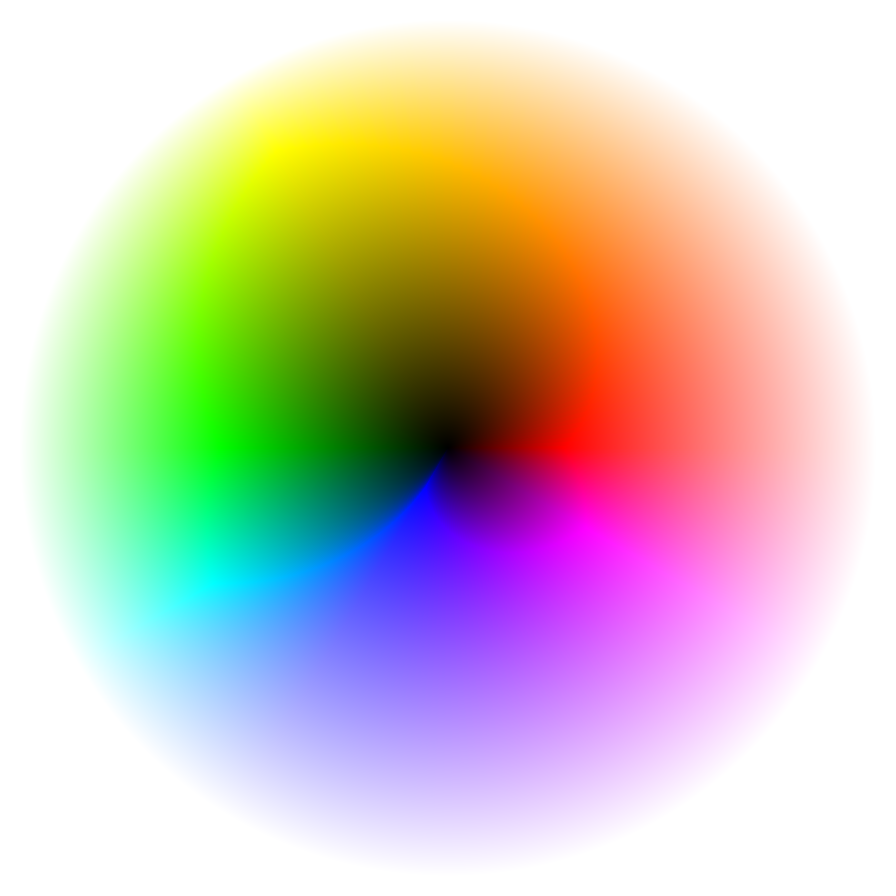
Give the GLSL for this background, as a WebGL 2 fragment shader.

```glsl
#version 300 es
precision highp float;
// A colour disc on white: hue runs around the centre on a painter's wheel,
// and each ray goes from black through its pure hue to white at the rim.
// The pure hue lies at a radius set by its luma, so yellow is far out, blue near.

uniform vec2 u_resolution;
out vec4 fragColor;

const float DISC_RADIUS = 0.478;                      // in canvas units
const vec3 LUMA_RADII = vec3(0.270, 0.530, 0.102);    // pure hue radius per channel
const float HUE_STEP = 1.0;                           // width of the faint rays, degrees
const float STEP_SOFTNESS = 0.25;                     // half width of a ray's edge
const int STOP_COUNT = 6;
// Pairs of (angle on the disc, hue), both in degrees
const vec2 HUE_STOPS[STOP_COUNT] = vec2[](
  vec2(0.0, 0.0), vec2(120.0, 60.0), vec2(180.0, 120.0),
  vec2(240.0, 240.0), vec2(330.0, 300.0), vec2(360.0, 360.0));

// Hue of a disc angle, linear between the stops
float wheelHue(float angle) {
  float hue = 0.0;
  for (int i = 1; i < STOP_COUNT; i++) {
    vec2 span = HUE_STOPS[i] - HUE_STOPS[i - 1];
    hue += span.y * clamp((angle - HUE_STOPS[i - 1].x) / span.x, 0.0, 1.0);
  }
  return hue;
}

// Soft staircase that turns the hue sweep into fine rays
float softSteps(float hue) {
  float cell = hue / HUE_STEP;
  float rise = smoothstep(0.5 - STEP_SOFTNESS, 0.5 + STEP_SOFTNESS, fract(cell));
  return (floor(cell) + rise) * HUE_STEP;
}

// Fully saturated colour of a hue in degrees
vec3 pureColor(float hue) {
  vec3 phase = fract(hue / 360.0 + vec3(0.0, 2.0, 1.0) / 3.0);
  return clamp(abs(phase * 6.0 - 3.0) - 1.0, 0.0, 1.0);
}

void main() {
  // Centred coordinates, where the shorter canvas side is one unit
  vec2 p = (gl_FragCoord.xy - 0.5 * u_resolution) / min(u_resolution.x, u_resolution.y);
  float radius = min(length(p) / DISC_RADIUS, 1.0);
  float angle = mod(degrees(atan(p.y, p.x + 1e-6)), 360.0);

  // Black to pure hue, then pure hue to white
  vec3 pure = pureColor(softSteps(wheelHue(angle)));
  float pureRadius = dot(pure, LUMA_RADII);
  float shade = min(radius / pureRadius, 1.0);
  float tint = clamp((radius - pureRadius) / (1.0 - pureRadius), 0.0, 1.0);
  fragColor = vec4(mix(pure * shade, vec3(1.0), tint), 1.0);
}
```
